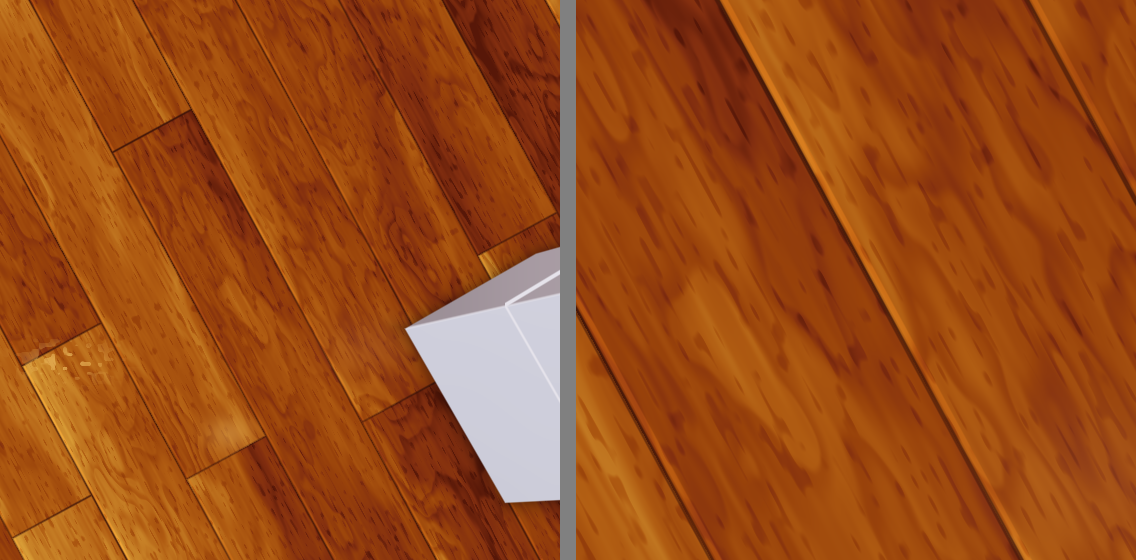
Left, the full canvas; right, a detail of the centre.
Give the GLSL for this texture, as a WebGL 2 fragment shader.

```glsl
#version 300 es
precision highp float;
// Diagonal glossy hardwood planks with staggered joints, and a pale box resting at the right.
uniform vec2 u_resolution;
out vec4 outColor;

const float PLANK_WIDTH = 0.1619;
const float FIRST_SEAM = 0.0458;
const vec2 ALONG = vec2(0.4772, 0.8788);
const vec3 SEAM_COLOR = vec3(0.23, 0.07, 0.03);
const vec3 GLOSS_COLOR = vec3(0.92, 0.72, 0.36);
const vec3 BOX_FRONT = vec3(0.80, 0.80, 0.85);
const vec3 BOX_TOP = vec3(0.61, 0.56, 0.59);
const vec3 BOX_EDGE = vec3(0.90, 0.89, 0.92);

// Per row: joint position, tone before it, tone after it, tone slope across.
const vec4 ROWS[10] = vec4[10](
  vec4(2.0, 0.40, 0.40, 0.0), vec4(0.855, 0.84, 0.92, -0.1),
  vec4(0.593, 0.50, 0.86, 0.1), vec4(0.911, 0.65, 0.50, 0.15),
  vec4(0.335, 0.60, 0.45, 0.0), vec4(0.971, 0.58, 0.40, -0.05),
  vec4(1.10, 0.55, 0.32, -0.1), vec4(0.808, 0.50, 0.62, 0.35),
  vec4(2.0, 0.22, 0.30, 0.15), vec4(2.0, 0.85, 0.85, 0.0));

float hash(vec2 p) {
  vec3 q = fract(p.xyx * 0.1031);
  q += dot(q, q.yzx + 33.33);
  return fract((q.x + q.y) * q.z);
}

float noise(vec2 p) {
  vec2 i = floor(p), f = fract(p);
  f = f * f * (3.0 - 2.0 * f);
  return mix(mix(hash(i), hash(i + vec2(1, 0)), f.x),
             mix(hash(i + vec2(0, 1)), hash(i + vec2(1, 1)), f.x), f.y);
}

float fbm(vec2 p) {
  float sum = 0.0, gain = 0.53;
  for (int i = 0; i < 4; i++) {
    sum += gain * noise(p);
    p = p * 2.03 + 17.0;
    gain *= 0.5;
  }
  return sum;
}

// Coverage of a soft band of the given half width around zero distance.
float band(float d, float halfWidth, float aa) {
  return 1.0 - smoothstep(halfWidth - aa, halfWidth + aa, abs(d));
}

// Signed distance to the line from a to b.
float side(vec2 p, vec2 a, vec2 b) {
  vec2 d = normalize(b - a), q = p - a;
  return d.x * q.y - d.y * q.x;
}

float spot(vec2 p, vec2 center, vec2 size) {
  vec2 q = (p - center) / size;
  return exp(-dot(q, q));
}

// Grain offset around zero: broad streaks, curling figure, fibres and pores.
float grain(vec2 g, float seed) {
  vec2 s = g + seed * vec2(7.3, 13.1) + 20.0;
  float warp = fbm(s * vec2(9.0, 2.6));
  float streaks = fbm(vec2(s.x * 19.0 + warp * 5.0, s.y * 1.6));
  float ring = fract(warp * 11.0 + s.x * 13.0 + 0.12 * noise(s * vec2(120.0, 35.0)));
  float figure = smoothstep(0.35, 0.85, ring) * (1.0 - smoothstep(0.85, 1.0, ring));
  figure *= smoothstep(0.3, 0.7, noise(s * vec2(13.0, 4.0) + 5.0));
  float fibre = noise(s * vec2(240.0, 13.0)) - 0.5;
  float pores = smoothstep(0.68, 0.92, noise(s * vec2(310.0, 60.0)));
  return (streaks - 0.5) * 0.85 - figure * 0.20 + fibre * 0.14 - pores * 0.20;
}

vec3 woodRamp(float t) {
  t = clamp(t, 0.0, 1.15) * 4.0;
  vec3 c = mix(vec3(0.34, 0.09, 0.03), vec3(0.51, 0.18, 0.06), clamp(t, 0.0, 1.0));
  c = mix(c, vec3(0.60, 0.26, 0.04), clamp(t - 1.0, 0.0, 1.0));
  c = mix(c, vec3(0.69, 0.36, 0.07), clamp(t - 2.0, 0.0, 1.0));
  return mix(c, vec3(0.79, 0.52, 0.16), clamp(t - 3.0, 0.0, 1.6));
}

vec3 plankFloor(vec2 p, float aa) {
  vec2 g = vec2(dot(p, vec2(ALONG.y, -ALONG.x)), dot(p, ALONG));
  float x = (g.x - FIRST_SEAM) / PLANK_WIDTH;
  float row = floor(x), u = x - row;
  vec4 plank = ROWS[int(clamp(row + 4.0, 0.0, 9.0))];
  float after = step(plank.x, g.y);
  float tone = mix(plank.y, plank.z, after) + mix(plank.w, -0.3, after) * (u - 0.5);
  tone += grain(g, row + 11.0 * after) + 0.05;
  vec3 color = woodRamp(tone);

  // Dark joints of uneven strength, with a lit bevel beside each long seam.
  float wear = 0.45 + 0.5 * noise(vec2(row * 5.0 + u, g.y * 9.0) + 40.0);
  float seam = band(min(u, 1.0 - u) * PLANK_WIDTH, 0.0014, aa);
  float joint = band(g.y - plank.x, 0.0016, aa);
  color += vec3(0.13, 0.08, 0.02) * band(u * PLANK_WIDTH - 0.004, 0.0016, aa) * wear;
  color = mix(color, SEAM_COLOR, max(seam, joint) * wear);

  // Window glints: a broken sparkle and soft sheen patches.
  float flecks = smoothstep(0.63, 0.72, noise(p * vec2(95.0, 120.0)));
  color = mix(color, GLOSS_COLOR, flecks * 0.8 * spot(p, vec2(0.12, 0.645), vec2(0.07, 0.03)));
  float sheen = spot(p, vec2(0.41, 0.775), vec2(0.04, 0.03)) * step(g.y, plank.x);
  color = mix(color, GLOSS_COLOR, 0.42 * sheen);
  return mix(color, vec3(0.72, 0.42, 0.22), 0.25 * spot(p, vec2(0.66, 0.62), vec2(0.08, 0.05)));
}

vec3 addBox(vec3 color, vec2 p, float aa) {
  vec2 left = vec2(0.723, 0.587), base = vec2(0.902, 0.898), fold = vec2(0.902, 0.545);
  vec2 peak = vec2(0.957, 0.453);
  float inside = min(min(side(p, base, left), side(p, vec2(1.0, 0.893), base)),
                     min(side(p, left, peak), side(p, peak, vec2(1.0, 0.441))));
  float front = side(p, left, vec2(1.0, 0.525));
  float crease = side(p, fold, vec2(1.0, 0.716));
  float flap = side(p, fold, vec2(1.0, 0.486));
  vec3 face = BOX_FRONT + 0.03 * (noise(p * 5.0) - 0.5) - 0.05 * (p.y - 0.7);
  vec3 top = BOX_TOP + 0.05 * smoothstep(0.75, 1.0, p.x);
  vec3 box = mix(top, face, smoothstep(-aa, aa, front));
  float right = step(fold.x, p.x);
  box = mix(box, BOX_EDGE, right * band(crease, 0.002, aa) * step(0.0, front));
  box = mix(box, BOX_EDGE, right * band(flap, 0.0035, aa) * step(front, 0.0));
  box = mix(box, BOX_EDGE, 0.6 * band(front, 0.002, aa));
  color *= 1.0 - 0.3 * exp(-max(-inside, 0.0) * 70.0);
  return mix(color, box, smoothstep(-aa, aa, inside));
}

void main() {
  vec2 p = gl_FragCoord.xy / u_resolution;
  p.y = 1.0 - p.y; // layout is measured downward from the top
  float aa = 1.0 / u_resolution.y;
  outColor = vec4(addBox(plankFloor(p, aa), p, aa), 1.0);
}
```
